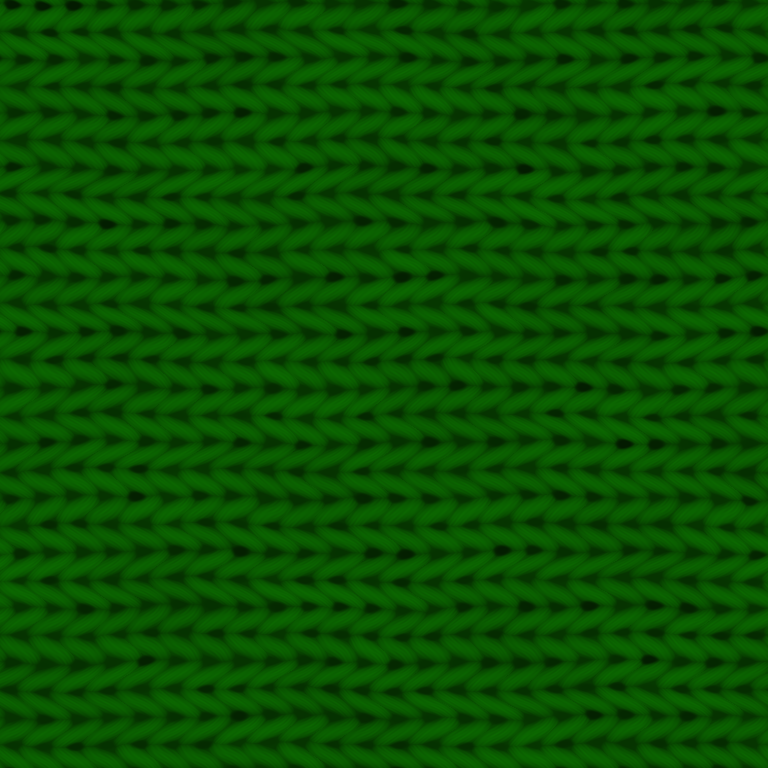
A WebGL 2 fragment shader for this texture:

```glsl
#version 300 es
precision highp float;
// Green knitted wool: rows of plump slanted strands that meet in sideways chevrons.
// Each strand is a rounded height profile; the highest of its neighbours wins.
// Fibres, uneven rows and dark holes come from layered sines and wrapped hashes.

uniform vec2 u_resolution;
out vec4 outColor;

#define STITCHES 24.0                 // strands across
#define HALF_ROWS 28.0                // strand rows up, two per chevron
#define ROW_PHASE 1.14                // vertical start of the rows
#define ROW_HEIGHT 0.857              // row height in stitch widths
#define SLANT 0.47                    // strand angle in radians
#define STRAND_SIZE vec2(0.88, 0.32)  // half length, half thickness
#define FIBRE 0.065
#define HOLE_DEPTH 0.85
#define DARK_GREEN vec3(0.012, 0.105, 0.0)
#define LIGHT_GREEN vec3(0.042, 0.400, 0.0)

const float TAU = 6.2831853;

float hash(vec2 cell) {
    vec3 p = fract(cell.xyx * vec3(0.1031, 0.1030, 0.0973));
    p += dot(p, p.yzx + 33.33);
    return fract((p.x + p.y) * p.z);
}

// Hash that repeats at the canvas edges
float stitchHash(vec2 cell, float seed) {
    return hash(mod(cell, vec2(STITCHES, HALF_ROWS)) + seed);
}

// Fine threads, a little steeper than the strand they lie on
float fibres(float along, float across, float seed) {
    float lane = across - 0.22 * along;
    float wander = sin(along * 5.0 + seed * TAU);
    float fine = sin(lane * 72.0 + 1.6 * wander + seed * 40.0);
    float coarse = sin(lane * 41.0 - along * 6.0 + seed * 23.0);
    return 0.6 * fine * (0.6 + 0.4 * wander) + 0.4 * coarse;
}

// Returns roundness (0 to 1) and surface tone of the topmost strand
vec2 strands(vec2 p) {
    vec2 base = floor(p);
    vec2 top = vec2(0.0);
    for (int j = -1; j <= 1; j++) {
        for (int i = -1; i <= 1; i++) {
            vec2 cell = base + vec2(i, j);
            float seed = stitchHash(cell, 3.0);
            vec2 jitter = vec2(seed, stitchHash(cell, 51.0)) - 0.5;
            vec2 q = p - cell - 0.5 - jitter * vec2(0.14, 0.10);
            q.y *= ROW_HEIGHT * (mod(cell.y, 2.0) < 0.5 ? 1.0 : -1.0);
            float along = q.x * cos(SLANT) + q.y * sin(SLANT);
            float across = q.y * cos(SLANT) - q.x * sin(SLANT);
            across += 0.05 * sin(along * 3.5);
            vec2 d = vec2(along, across) / STRAND_SIZE;
            d *= d;
            float roundness = 1.0 - d.x * d.x - d.y;
            if (roundness > top.x) {
                float thread = fibres(along, across, seed) * FIBRE;
                float tint = (seed - 0.5) * 0.07 - across * 0.12;
                top = vec2(roundness, thread + tint);
            }
        }
    }
    top.y *= smoothstep(0.0, 0.5, top.x);
    return top;
}

// Dark openings where rows meet, deeper inside the chevrons
float holes(vec2 p) {
    float seam = floor(p.y + 0.5);
    float column = floor(p.x);
    float chance = stitchHash(vec2(column, seam), 97.0);
    float inside = mod(seam, 2.0);
    vec2 d = (p - vec2(column + 0.5, seam)) / vec2(0.36, mix(0.20, 0.26, inside));
    float spot = smoothstep(1.0, 0.1, dot(d, d));
    return spot * mix(0.15, 1.0, chance * chance) * mix(0.65, 1.0, inside);
}

void main() {
    vec2 uv = gl_FragCoord.xy / u_resolution;
    vec2 wave = uv * TAU;

    // Gently uneven rows and columns
    vec2 p = uv * vec2(STITCHES, HALF_ROWS) + vec2(0.0, ROW_PHASE);
    p.x += 0.16 * sin(wave.y * 3.0 + 1.3 * sin(wave.x)) + 0.10 * sin(wave.y * 8.0 + 2.0);
    p.y += 0.07 * sin(wave.x * 2.0 + wave.y) + 0.04 * sin(wave.x * 5.0 - wave.y * 2.0);

    vec2 strand = strands(p);
    float tone = 0.38 + 0.56 * strand.x + strand.y;

    // Broad shading and deep gaps
    float patches = sin(wave.x * 2.0 - wave.y * 3.0) + sin(wave.x * 3.0 + wave.y * 4.0 + 1.0);
    tone += 0.018 * patches;
    float gap = 1.0 - smoothstep(0.1, 0.75, strand.x);
    tone *= 1.0 - HOLE_DEPTH * holes(p) * gap * (1.0 + 0.15 * patches);

    outColor = vec4(mix(DARK_GREEN, LIGHT_GREEN, clamp(tone, 0.0, 1.08)), 1.0);
}
```
